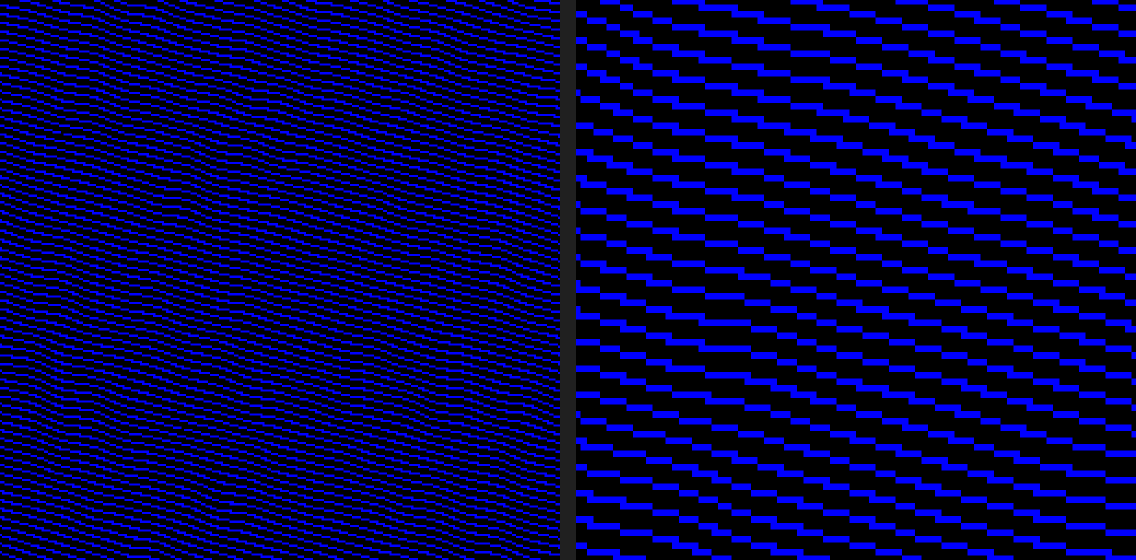
Left: the whole. Right: its middle third, enlarged.
Reproduce this pattern procedurally as a Shadertoy shader.

```glsl
// Thin blue stair-step lines descending to the right on black.
// A sloped phase, gently warped by value noise, is sampled on a 256 x 256
// cell grid; a cell lights up in the first part of each phase period.

float hash(vec2 p) {
    vec3 q = fract(p.xyx * vec3(0.1031, 0.1030, 0.0973));
    q += dot(q, q.yzx + 33.33);
    return fract((q.x + q.y) * q.z);
}

float valueNoise(vec2 p) {
    vec2 cell = floor(p);
    vec2 f = fract(p);
    f = f * f * (3.0 - 2.0 * f);
    float low = mix(hash(cell), hash(cell + vec2(1.0, 0.0)), f.x);
    float high = mix(hash(cell + vec2(0.0, 1.0)), hash(cell + 1.0), f.x);
    return mix(low, high, f.y);
}

// Line count so far: about 17 lines across and 64 up the canvas
float linePhase(vec2 uv) {
    float warp = 0.55 * (valueNoise(uv * vec2(18.0, 11.0) + 7.0) - 0.5);
    return dot(uv, vec2(17.25, 64.0)) + 0.47 + warp;
}

// Lines fill 27 percent of a period: one cell thick, dashes barely overlapping
float litCell(vec2 uv) {
    const float cells = 256.0;
    vec2 center = (floor(uv * cells) + 0.5) / cells;
    return 1.0 - step(0.27, fract(linePhase(center)));
}

void mainImage(out vec4 fragColor, in vec2 fragCoord) {
    // Average a 2 x 2 spread inside the pixel to smooth cell edges
    float coverage = 0.0;
    for (int j = 0; j < 2; j++) {
        for (int i = 0; i < 2; i++) {
            vec2 offset = 0.4 * (vec2(i, j) - 0.5);
            coverage += 0.25 * litCell((fragCoord + offset) / iResolution.xy);
        }
    }
    fragColor = vec4(0.0, 0.0, coverage, 1.0);
}
```
